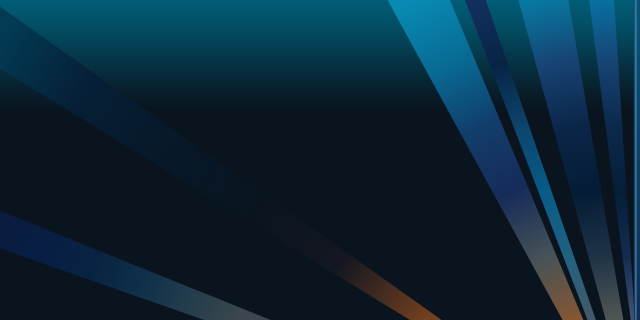
Reproduce this background procedurally as a Shadertoy shader.

```glsl
// Dark backdrop with a teal glow along the top, crossed by tapered light beams.
// Each beam is the area between two edge lines, tinted by a six-stop ramp
// that runs along its axis; x spans 0..2 and y spans 0..1 from the lower left.

// Signed distance to the line a-b, positive on its left-hand side.
float side(vec2 p, vec2 a, vec2 b) {
    vec2 d = normalize(b - a);
    return dot(p - a, vec2(-d.y, d.x));
}

// Six evenly spaced colour stops.
vec3 ramp(float t, vec3 stops[6]) {
    float x = clamp(t, 0.0, 1.0) * 5.0;
    vec3 color = stops[0];
    for (int i = 1; i < 6; i++)
        color = mix(color, stops[i], clamp(x - float(i - 1), 0.0, 1.0));
    return color;
}

// Paints the beam between a lower edge and an upper edge, each (start, end).
void beam(inout vec3 color, vec2 p, vec4 lower, vec4 upper, vec3 stops[6]) {
    float inside = min(side(p, lower.xy, lower.zw), -side(p, upper.xy, upper.zw));
    vec4 axis = 0.5 * (lower + upper);
    vec2 along = axis.zw - axis.xy;
    float t = dot(p - axis.xy, along) / dot(along, along);
    float coverage = clamp(inside * iResolution.y + 0.5, 0.0, 1.0);
    color = mix(color, ramp(t, stops), coverage);
}

void mainImage(out vec4 fragColor, in vec2 fragCoord) {
    vec2 p = fragCoord / iResolution.xy * vec2(2.0, 1.0);

    // Backdrop and top glow
    vec3 night = vec3(0.037, 0.080, 0.122);
    float glow = clamp((p.y - 0.65) / 0.35, 0.0, 1.0);
    vec3 color = mix(night, vec3(0.005, 0.36, 0.46), mix(glow, smoothstep(0.0, 1.0, glow), 0.4));

    // Long beams from the left
    beam(color, p, vec4(0.0, 0.786, 1.281, 0.0), vec4(0.0, 0.979, 1.380, 0.0), vec3[6](
        vec3(0.01, 0.23, 0.33), vec3(0.02, 0.12, 0.21), vec3(0.03, 0.095, 0.16),
        night, vec3(0.08, 0.09, 0.13), vec3(0.45, 0.25, 0.12)));
    beam(color, p, vec4(0.0, 0.224, 0.638, 0.0), vec4(0.0, 0.341, 0.846, 0.0), vec3[6](
        vec3(0.04, 0.11, 0.25), vec3(0.03, 0.12, 0.27), vec3(0.03, 0.14, 0.26),
        vec3(0.06, 0.19, 0.29), vec3(0.14, 0.24, 0.30), vec3(0.23, 0.28, 0.30)));

    // Fan of steep beams on the right
    beam(color, p, vec4(1.211, 1.0, 1.758, 0.0), vec4(1.406, 1.0, 1.823, 0.0), vec3[6](
        vec3(0.03, 0.54, 0.70), vec3(0.03, 0.42, 0.58), vec3(0.07, 0.24, 0.42),
        vec3(0.09, 0.17, 0.35), vec3(0.27, 0.32, 0.34), vec3(0.52, 0.34, 0.20)));
    beam(color, p, vec4(1.453, 1.0, 1.836, 0.0), vec4(1.518, 1.0, 1.862, 0.0), vec3[6](
        vec3(0.07, 0.19, 0.37), vec3(0.03, 0.14, 0.27), vec3(0.05, 0.27, 0.43),
        vec3(0.03, 0.36, 0.53), vec3(0.13, 0.38, 0.51), vec3(0.27, 0.35, 0.40)));
    beam(color, p, vec4(1.620, 1.0, 1.893, 0.0), vec4(1.776, 1.0, 1.948, 0.0), vec3[6](
        vec3(0.03, 0.47, 0.63), vec3(0.09, 0.26, 0.45), vec3(0.04, 0.15, 0.28),
        vec3(0.02, 0.11, 0.21), vec3(0.12, 0.20, 0.28), vec3(0.32, 0.34, 0.33)));
    beam(color, p, vec4(1.841, 1.0, 1.971, 0.0), vec4(1.919, 1.0, 1.984, 0.0), vec3[6](
        vec3(0.03, 0.44, 0.63), vec3(0.09, 0.26, 0.45), vec3(0.04, 0.16, 0.29),
        vec3(0.02, 0.12, 0.22), vec3(0.07, 0.17, 0.32), vec3(0.27, 0.32, 0.45)));

    // Narrow strip and bright line at the right border
    float pixel = 1.0 / iResolution.y;
    float strip = smoothstep(-pixel, pixel, p.x - 1.981);
    color = mix(color, mix(vec3(0.07, 0.18, 0.32), vec3(0.04, 0.32, 0.46), p.y), strip);
    float line = 1.0 - smoothstep(-pixel, pixel, abs(p.x - 1.987) - 0.0025);
    color = mix(color, vec3(0.30, 0.56, 0.73), 0.8 * line);

    fragColor = vec4(color, 1.0);
}
```
